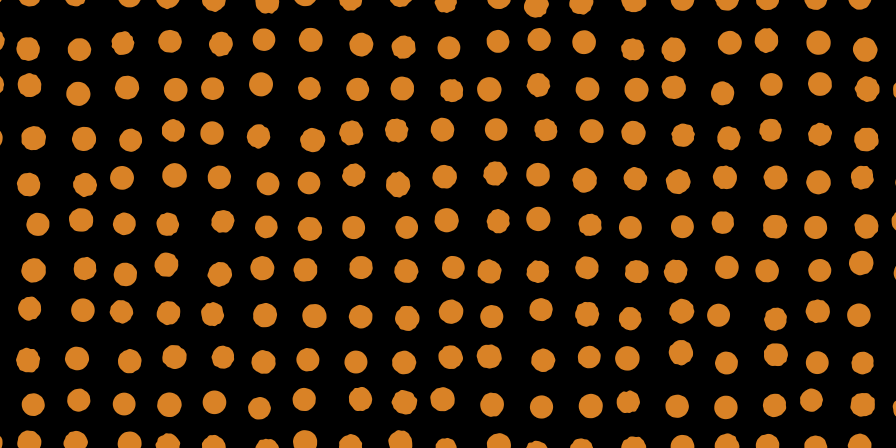
Reproduce this pattern procedurally as a WebGL 1 fragment shader.

```glsl
precision highp float;

// Loose grid of orange dots on black. Each cell holds one dot that is nudged
// off centre; its rim is roughened by layered sines of the angle, by an amount
// that runs from a clean circle to a ragged blob. Rows wrap vertically.

uniform vec2 u_resolution;

#define ROWS 10.0
#define CELL_ASPECT 1.028
#define DOT_RADIUS 0.262
#define RADIUS_SPREAD 0.012
#define JITTER 0.13
#define LOBE_DEPTH 0.055
#define RIPPLE_DEPTH 0.03
#define DOT_COLOR vec3(0.85, 0.51, 0.15)
#define GROUND_COLOR vec3(0.0)

const float TAU = 6.2831853;

float hash(vec2 cell, float salt) {
  vec3 q = fract(vec3(cell, salt) * vec3(0.1031, 0.1131, 0.0973) + 0.137);
  q += dot(q, q.yzx + 33.33);
  return fract((q.x + q.y) * q.z);
}

// Sum of a few whole-numbered harmonics with random phases, about -1 to 1.
float rimWave(float angle, vec2 cell, float firstHarmonic, float salt) {
  float sum = 0.0;
  for (int i = 0; i < 4; i++) {
    float k = float(i);
    float phase = TAU * hash(cell, salt + k);
    sum += sin(angle * (firstHarmonic + 2.0 * k) + phase) / (1.0 + 0.4 * k);
  }
  return sum * 0.5;
}

// Signed distance to the rim of the dot in one cell, in row heights.
float dotDistance(vec2 local, vec2 cell) {
  vec2 nudge = vec2(hash(cell, 1.0), hash(cell, 2.0)) * 2.0 - 1.0;
  vec2 p = local - nudge * JITTER;
  float angle = atan(p.y, p.x);

  float wear = hash(cell, 3.0);
  float lobes = LOBE_DEPTH * wear * rimWave(angle, cell, 2.0, 10.0);
  float ripples = RIPPLE_DEPTH * wear * rimWave(angle, cell, 9.0, 20.0);

  float radius = DOT_RADIUS + RADIUS_SPREAD * (2.0 * hash(cell, 4.0) - 1.0);
  return length(p) - radius * (1.0 + lobes + ripples);
}

void main() {
  // Centred coordinates, one unit per row.
  float pixel = ROWS / u_resolution.y;
  vec2 p = (gl_FragCoord.xy - 0.5 * u_resolution) * pixel;

  // Nearest cell centre; the row index wraps so top and bottom join.
  vec2 pitch = vec2(CELL_ASPECT, 1.0);
  vec2 cell = floor(p / pitch + 0.5);
  vec2 local = p - cell * pitch;
  cell.y = floor(mod(cell.y + 0.5, ROWS));

  float coverage = clamp(0.5 - dotDistance(local, cell) / pixel, 0.0, 1.0);
  gl_FragColor = vec4(mix(GROUND_COLOR, DOT_COLOR, coverage), 1.0);
}
```
